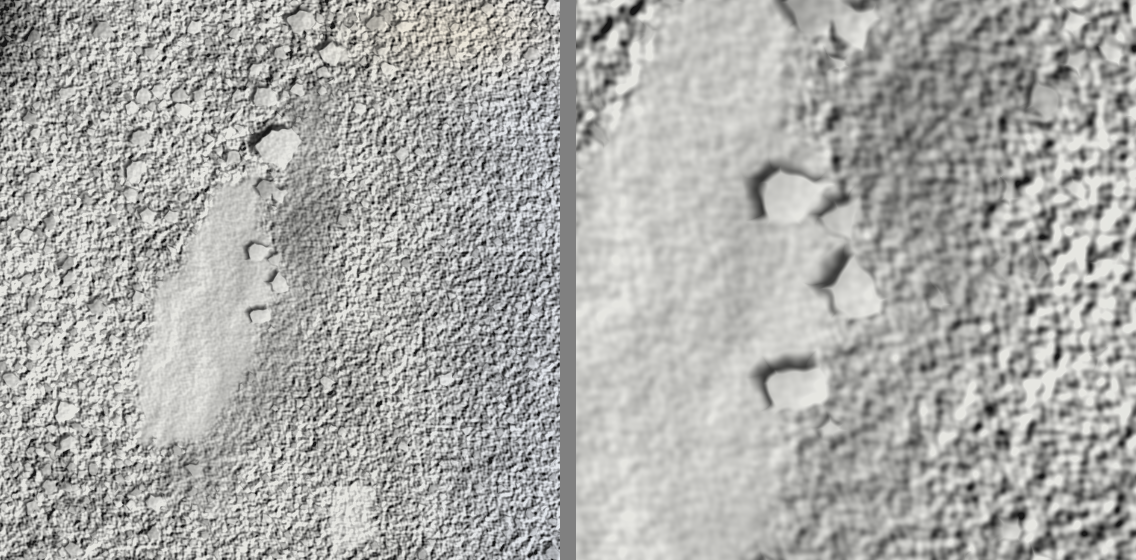
Left: the whole. Right: its middle third, enlarged.
Reproduce this texture procedurally as a three.js fragment shader.

```glsl
// Grey gravel slope with a smooth pale slide scar, angular stones and hard shadows.
varying vec2 vUv;

const vec2 LIGHT = vec2(0.78, -0.62); // towards the sun
const vec3 STONE_TINT = vec3(1.0, 1.0, 0.982);
const vec3 WARM_TINT = vec3(1.04, 1.0, 0.92);
const vec3 COOL_TINT = vec3(0.985, 1.0, 1.025);
const float GROUND_TONE = 0.685;
const float SCAR_TONE = 0.785;
const float HOLLOW_TONE = 0.62;
const float SHADOW_TONE = 0.17;
const float SHADOW_REACH = 0.36; // in stone radii
const float RELIEF_GAIN = 0.56;
const float RELIEF_STEP = 0.0045;
const float EDGE = 0.0022;
const float TAU = 6.28318;

vec2 hash2(vec2 p) {
  vec3 q = fract(vec3(p.xyx) * vec3(0.1031, 0.1030, 0.0973));
  q += dot(q, q.yzx + 33.33);
  return fract((q.xx + q.yz) * q.zy);
}
float gradientDot(vec2 cell, vec2 offset) {
  float a = TAU * hash2(cell + 71.0).x;
  return dot(vec2(cos(a), sin(a)), offset);
}
float gradientNoise(vec2 p) {
  vec2 i = floor(p), f = fract(p), e = vec2(1.0, 0.0);
  vec2 u = f * f * f * (f * (f * 6.0 - 15.0) + 10.0);
  float low = mix(gradientDot(i, f), gradientDot(i + e, f - e), u.x);
  float high = mix(gradientDot(i + e.yx, f - e.yx), gradientDot(i + 1.0, f - 1.0), u.x);
  return mix(low, high, u.y);
}
float gravelHeight(vec2 p, float coarse) {
  return (0.5 + 1.3 * coarse) * gradientNoise(p * 34.0) + 0.8 * gradientNoise(p * 67.0 + 5.0)
       + 0.65 * gradientNoise(p * 112.0 + 9.0) + 0.4 * gradientNoise(p * 190.0 + 31.0);
}
float blob(vec2 p, vec2 centre, vec2 size) {
  vec2 q = (p - centre) / size;
  return exp(-dot(q, q));
}
float segmentDistance(vec2 p, vec2 a, vec2 b) {
  vec2 d = b - a;
  return length(p - a - d * clamp(dot(p - a, d) / dot(d, d), 0.0, 1.0));
}
// Tapered scar: x is the mask, y the distance across its spine
vec2 scar(vec2 p) {
  float t = clamp((p.y - 0.19) / 0.55, 0.0, 1.0);
  float across = p.x - mix(0.3, 0.455, t);
  float halfWidth = 0.36 * pow(t, 0.6) * (1.0 - t);
  return vec2(1.0 - smoothstep(-0.035, 0.0, abs(across) - halfWidth), across);
}
// Fine dust beside the scar
float hollow(vec2 p) {
  float d = min(segmentDistance(p, vec2(0.56, 0.79), vec2(0.5, 0.38)),
                segmentDistance(p, vec2(0.5, 0.38), vec2(0.34, 0.13)));
  return 1.0 - smoothstep(0.0, 0.1, d);
}
// Coarse rubble on the upper ridge, at the lower left and down the left side
float coarseness(vec2 p) {
  float ridge = 1.0 - smoothstep(0.03, 0.14, segmentDistance(p, vec2(0.43, 0.72), vec2(0.6, 0.98)));
  float heap = blob(p, vec2(0.16, 0.17), vec2(0.2, 0.19));
  return max(max(ridge, heap), 0.35 * (1.0 - smoothstep(0.35, 0.6, p.x)));
}
// Irregular convex stone with a cast shadow, painted over the tone
float paintStone(float tone, vec2 p, vec2 centre, float radius, vec2 seed, float body) {
  vec2 q = (p - centre) / radius;
  if (dot(q, q) > 4.5) return tone;
  float stone = -1.0, shadow = -1.0, soft = EDGE / radius;
  for (int i = 0; i < 6; i++) {
    vec2 h = hash2(seed + float(i) * 17.3);
    float a = TAU * (float(i) + 0.7 * h.x) / 6.0, reach = mix(0.55, 1.0, h.y);
    vec2 facing = vec2(cos(a), sin(a));
    stone = max(stone, dot(q, facing) - reach);
    shadow = max(shadow, dot(q + LIGHT * SHADOW_REACH, facing) - reach);
  }
  tone = mix(tone, SHADOW_TONE, 0.9 * (1.0 - smoothstep(-2.0 * soft, 2.0 * soft, shadow)));
  return mix(tone, body + 0.1 * dot(q, LIGHT), 1.0 - smoothstep(-soft, soft, stone));
}
float scatterStones(float tone, vec2 p, float cells, float sparse, float dense) {
  for (int i = 0; i < 9; i++) {
    vec2 cell = floor(p * cells) + vec2(mod(float(i), 3.0), floor(float(i) / 3.0)) - 1.0;
    vec2 seed = cell + cells * 3.0, h = hash2(seed), k = hash2(seed + 57.0);
    vec2 centre = (cell + 0.25 + 0.5 * h) / cells;
    float bare = max(scar(centre).x, 0.8 * hollow(centre));
    if (k.x < mix(sparse, dense, coarseness(centre)) * (1.0 - bare))
      tone = paintStone(tone, p, centre, mix(0.2, 0.43, k.y) / cells, seed, mix(0.66, 0.88, h.y));
  }
  return tone;
}
void main() {
  vec2 p = vUv;
  vec2 warped = p + 0.04 * vec2(gradientNoise(p * 11.0), gradientNoise(p * 11.0 + 40.0))
              + 0.016 * gradientNoise(p * 37.0);
  vec2 ragged = p + 0.005 * vec2(gradientNoise(p * 75.0), gradientNoise(p * 75.0 + 20.0));
  vec2 slide = scar(warped);
  float dust = hollow(warped), coarse = coarseness(warped);

  // Broad tones of ground, dust and scar
  float tone = GROUND_TONE + 0.12 * gradientNoise(p * 5.0) + 0.13 * gradientNoise(p * 15.0);
  tone += 0.1 * blob(p, vec2(0.1, 0.45), vec2(0.17, 0.22)) - 0.035 * smoothstep(0.5, 0.7, p.x);
  tone = mix(tone, HOLLOW_TONE + 0.12 * gradientNoise(warped * 9.0), 0.8 * dust);
  tone -= 0.11 * blob(warped, vec2(0.545, 0.57), vec2(0.04, 0.1));
  float streaks = gradientNoise(vec2(slide.y * 32.0, p.y * 5.0));
  tone = mix(tone, SCAR_TONE + 0.13 * streaks + 0.06 * blob(p, vec2(0.27, 0.37), vec2(0.08)), slide.x);

  // Sunlit relief: soft highlights, deep shadows
  float relief = gravelHeight(p, coarse) - gravelHeight(p + LIGHT * RELIEF_STEP, coarse);
  relief *= RELIEF_GAIN * (1.0 - 0.82 * slide.x) * (1.0 - 0.5 * dust);
  tone += relief > 0.0 ? relief / (1.0 + 1.2 * relief) : relief * (1.0 - 0.8 * relief);

  // Scattered stones, small to large, then the slide's own blocks
  tone = scatterStones(tone, ragged, 50.0, 0.22, 0.7);
  tone = scatterStones(tone, ragged, 27.0, 0.08, 0.5);
  tone = scatterStones(tone, ragged, 14.0, 0.02, 0.22);
  for (int i = 0; i < 3; i++) {
    vec2 seed = vec2(float(i) * 7.0, 83.0);
    vec2 centre = vec2(0.465 + 0.035 * mod(float(i), 2.0), 0.435 + 0.058 * float(i));
    tone = paintStone(tone, ragged, centre, 0.021, seed, 0.84);
  }
  tone = paintStone(tone, ragged, vec2(0.495, 0.738), 0.044, vec2(12.0, 5.0), 0.83);

  // Chalky patch, dark corner and fine grit
  float chalk = smoothstep(0.45, 0.65, blob(warped, vec2(0.625, 0.075), vec2(0.05, 0.075)));
  tone = mix(tone, 0.88 + 0.3 * relief, 0.8 * chalk);
  tone -= 0.36 * blob(p, vec2(0.0, 0.96), vec2(0.06, 0.13));
  tone += 0.25 * relief + 0.05 * gradientNoise(p * 170.0);
  vec3 tint = mix(STONE_TINT, COOL_TINT, smoothstep(0.65, 1.0, p.x));
  tint = mix(tint, WARM_TINT, 0.75 * blob(p, vec2(0.82, 0.95), vec2(0.2, 0.09)));
  gl_FragColor = vec4(clamp(tone, 0.09, 0.9) * tint, 1.0);
}
```
